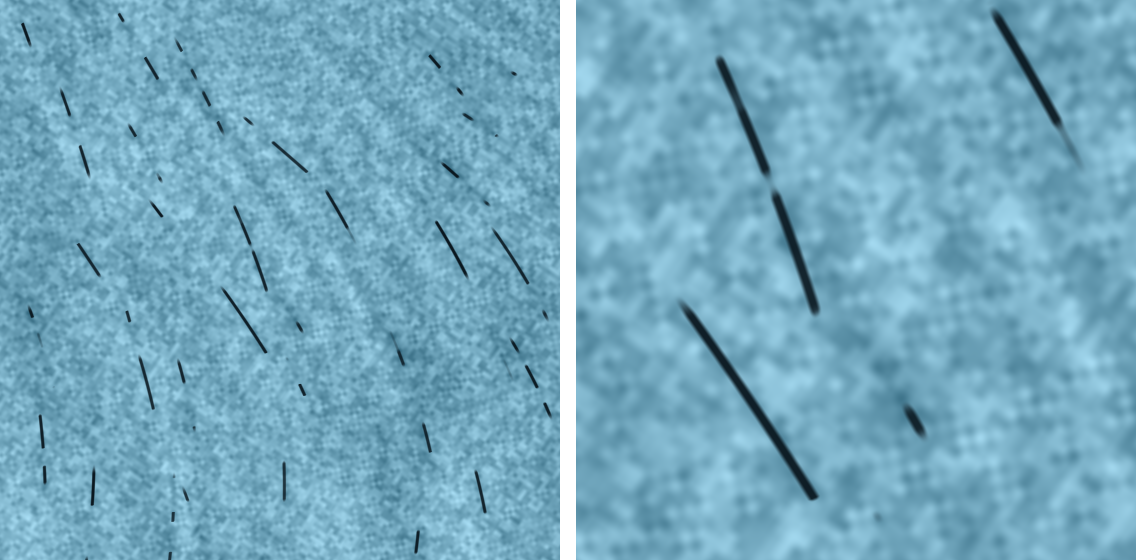
Left: the whole. Right: its middle third, enlarged.
This texture is drawn by a three.js fragment shader. Its source:

```glsl
varying vec2 vUv;

const vec3 WATER_BLUE = vec3(0.453, 0.664, 0.753);
const vec3 INK = vec3(0.035, 0.085, 0.115);

const float FINE_GRAIN = 135.0;     // grains across the canvas
const float COARSE_GRAIN = 62.0;
const float CLOUDS = 7.0;
const vec2 STREAKS = vec2(24.0, 2.6); // across and along the flow

const float FINE_CONTRAST = 0.20;
const float COARSE_CONTRAST = 0.13;
const float CLOUD_CONTRAST = 0.09;
const float STREAK_CONTRAST = 0.12;

const int CHAIN_ROWS = 6;           // chains of dashes per side
const vec2 CHAIN_REACH = vec2(0.03, 0.12);
const vec2 DASH_RATE = vec2(16.0, 58.0);
const float DASH_COVER = 0.52;      // higher leaves wider gaps
const float TILT = 0.45;
const float HALF_WIDTH = 0.0027;
const float EDGE = 0.0016;
const float HALO_WIDTH = 0.008;
const float HALO_DEPTH = 0.06;

float hash(vec2 p) {
  return fract(sin(dot(p, vec2(127.1, 311.7))) * 43758.5453);
}

float noise(vec2 p) {
  vec2 cell = floor(p);
  vec2 f = fract(p);
  f = f * f * (3.0 - 2.0 * f);
  float low = mix(hash(cell), hash(cell + vec2(1.0, 0.0)), f.x);
  float high = mix(hash(cell + vec2(0.0, 1.0)), hash(cell + 1.0), f.x);
  return mix(low, high, f.y);
}

vec2 rotate(vec2 p, float angle) {
  float c = cos(angle);
  float s = sin(angle);
  return vec2(c * p.x - s * p.y, s * p.x + c * p.y);
}

// Stream function: its level lines fall steeply below and lean right above
float stream(vec2 p) {
  return p.x + 0.05 * p.y + 0.35 * p.y * p.y + 0.35 * p.x * p.y * p.y * p.y;
}

vec2 streamGradient(vec2 p) {
  float y2 = p.y * p.y;
  return vec2(1.0 + 0.35 * y2 * p.y, 0.05 + 0.7 * p.y + 1.05 * p.x * y2);
}

// Mottled ground: isotropic grain, soft clouds and streaks along the flow
float groundTone(vec2 p) {
  float fine = noise(rotate(p, 0.6) * FINE_GRAIN) - 0.5;
  float coarse = noise(rotate(p, 1.1) * COARSE_GRAIN + 31.0) - 0.5;
  float cloud = noise(rotate(p, 0.4) * CLOUDS + 5.0) - 0.5;
  float streak = noise(vec2(stream(p), p.y) * STREAKS + 17.0) - 0.5;
  return fine * FINE_CONTRAST + coarse * COARSE_CONTRAST
       + cloud * CLOUD_CONTRAST + streak * STREAK_CONTRAST;
}

// One chain of dashes on a level line; returns ink and halo cover
vec2 dashChain(vec2 p, vec2 id) {
  vec2 jitter = vec2(hash(id + 3.1), hash(id + 8.7));
  vec2 center = (id + jitter) / float(CHAIN_ROWS);
  vec2 gradient = streamGradient(center);
  float steepness = length(gradient);
  vec2 tangent = vec2(gradient.y, -gradient.x) / steepness;

  float along = dot(p - center, tangent);
  float tilt = (hash(id + 14.3) - 0.5) * TILT;
  float across = (stream(p) - stream(center)) / steepness + tilt * along;

  float reach = mix(CHAIN_REACH.x, CHAIN_REACH.y, hash(id + 21.9));
  float inside = 1.0 - smoothstep(0.8 * reach, reach, abs(along));
  float rate = mix(DASH_RATE.x, DASH_RATE.y, hash(id + 27.4));
  float seed = 40.0 + id.x + id.y * float(CHAIN_ROWS);
  float wave = noise(vec2(along * rate, seed));
  float dash = inside * smoothstep(DASH_COVER - 0.06, DASH_COVER + 0.06, wave);

  float width = HALF_WIDTH * mix(0.6, 1.0, dash);
  float line = 1.0 - smoothstep(width - EDGE, width + EDGE, abs(across));
  float halo = exp(-across * across / (HALO_WIDTH * HALO_WIDTH)) * inside;
  return vec2(line * dash * mix(0.8, 1.0, hash(id + 35.2)), halo);
}

void main() {
  // Gather the strongest ink and halo over all chains
  vec2 cover = vec2(0.0);
  for (int row = 0; row < CHAIN_ROWS; row++) {
    for (int column = 0; column < CHAIN_ROWS; column++) {
      cover = max(cover, dashChain(vUv, vec2(float(column), float(row))));
    }
  }

  vec3 color = WATER_BLUE + groundTone(vUv) - HALO_DEPTH * cover.y;
  color = mix(color, INK, cover.x);
  gl_FragColor = vec4(color, 1.0);
}
```
